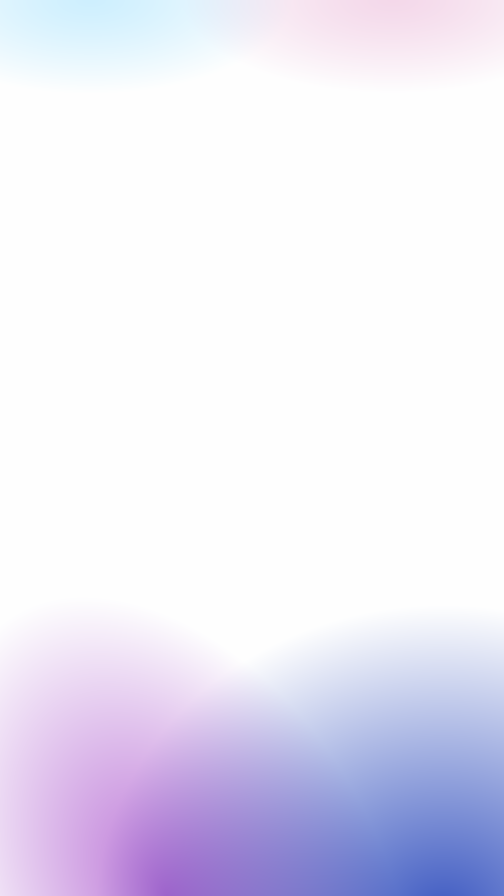
Reproduce this background procedurally as a Shadertoy shader.

```glsl
// Soft pastel glows along the top and bottom edges of a white backdrop.

const vec3 PAPER  = vec3(0.996, 0.997, 0.997);
const vec3 SKY    = vec3(0.81, 0.94, 1.00);
const vec3 ROSE   = vec3(0.96, 0.85, 0.92);
const vec3 VIOLET = vec3(0.73, 0.45, 0.84);
const vec3 COBALT = vec3(0.24, 0.35, 0.76);

// Elliptical glow: 1 at the centre, 0 at the rim; lean shifts x with height.
float glow(vec2 uv, vec2 centre, vec2 radius, float lean, float fullness) {
    vec2 offset = uv - centre;
    offset.x -= lean * offset.y;
    float rim = min(length(offset / radius), 1.0);
    return 1.0 - pow(rim, fullness);
}

// Lay a translucent tint over a colour by multiplication.
vec3 tint(vec3 base, vec3 ink, float amount) {
    return base * mix(vec3(1.0), ink, amount);
}

void mainImage(out vec4 fragColor, in vec2 fragCoord) {
    vec2 uv = fragCoord / iResolution.xy;
    vec3 colour = PAPER;

    // Pale pair at the top
    colour = tint(colour, SKY,  glow(uv, vec2(0.18, 1.0), vec2(0.40, 0.105), 0.0, 1.3));
    colour = tint(colour, ROSE, glow(uv, vec2(0.78, 1.0), vec2(0.42, 0.105), 0.0, 1.3));

    // Deep pair at the bottom
    colour = tint(colour, COBALT, glow(uv, vec2(0.88, -0.02), vec2(0.69, 0.345), 0.0, 1.0));
    float violetWidth = uv.x < 0.33 - 0.5 * uv.y ? 0.42 : 0.46;
    colour = tint(colour, VIOLET, glow(uv, vec2(0.33, 0.0), vec2(violetWidth, 0.335), -0.5, 1.0));

    fragColor = vec4(colour, 1.0);
}
```
